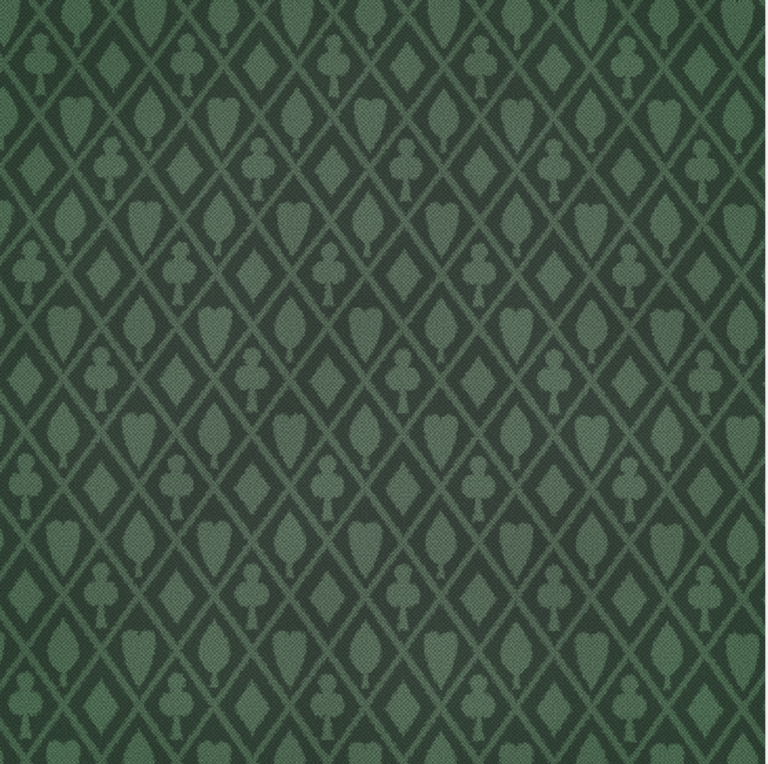
Reproduce this pattern procedurally as a WebGL 1 fragment shader.

```glsl
precision highp float;

uniform vec2 u_resolution;

#define SPAN 767.0                  // design units across the canvas
#define CELL vec2(74.5, 106.7)      // width and height of one lozenge
#define ANCHOR vec2(553.3, 65.6)    // a lozenge centre, measured from top left
#define LINE_HALF 3.3
#define RAGGED 2.6
#define WEAVE 0.052
#define MOTTLE 0.07
#define SELVAGE 2.6                 // width of the pale right edge
#define LIGHT vec3(0.322, 0.405, 0.333)
#define DARK vec3(0.200, 0.252, 0.214)

const float PI = 3.14159265;

vec2 gradientAt(vec2 p) {
  vec2 h = fract(p * vec2(0.1031, 0.1130));
  h += dot(h, h.yx + 33.33);
  float angle = 2.0 * PI * fract((h.x + h.y) * h.x * 7.31);
  return vec2(cos(angle), sin(angle));
}

float gradientNoise(vec2 p) {
  vec2 i = floor(p), f = p - i;
  vec2 w = f * f * f * (f * (f * 6.0 - 15.0) + 10.0);
  vec2 e = vec2(1.0, 0.0);
  float low = mix(dot(gradientAt(i), f), dot(gradientAt(i + e), f - e), w.x);
  float high = mix(dot(gradientAt(i + e.yx), f - e.yx),
                   dot(gradientAt(i + e.xx), f - e.xx), w.x);
  return mix(low, high, w.y);
}

// Flared stalk between two heights
float stem(vec2 q, float top, float bottom, float flare) {
  float t = clamp((top - q.y) / (top - bottom), 0.0, 1.0);
  return max(q.x - 2.2 - flare * t * t, max(q.y - top, bottom - q.y));
}

float diamond(vec2 q) {
  return (q.x / 17.5 + abs(q.y + 1.5) / 26.0 - 1.0) * 14.5;
}

float heart(vec2 q) {
  q.y += 5.0;
  float t = clamp((q.y + 31.0) / 47.0, 0.0, 1.0);
  float width = 16.2 * (1.0 - pow(1.0 - t, 2.0));
  float body = max(q.x - width, max(q.y - 16.0, -31.0 - q.y));
  return min(body, length(q - vec2(7.8, 15.5)) - 8.6);
}

float spade(vec2 q) {
  float t = clamp((30.0 - q.y) / 53.0, 0.0, 1.0);
  float width = 15.2 * pow(max(sin(PI * pow(t, 1.3)), 0.0), 0.75);
  float leaf = max(q.x - width, max(q.y - 30.0, -23.0 - q.y));
  return min(leaf, stem(q, -20.0, -35.0, 1.2));
}

float club(vec2 q) {
  float top = length(q - vec2(0.0, 23.0)) - 8.3;
  float side = length((q - vec2(6.4, 1.5)) * vec2(1.08, 0.96)) - 10.8;
  float neck = max(q.x - 5.5, abs(q.y - 9.0) - 9.0);
  return min(min(top, side), min(neck, stem(q, 0.0, -32.0, 3.4)));
}

// Cloth stretch: columns spread and rows open slightly down the canvas
vec2 latticeCoord(vec2 p) {
  float pitch = mix(73.3, 75.4, smoothstep(70.0, 370.0, p.y));
  float bow = (p.y - 385.0) / 320.0;
  float y = p.y - 4.0 * (p.x / SPAN - 0.5);
  return vec2((p.x - ANCHOR.x) / pitch + 7.0,
              (y - ANCHOR.y) / CELL.y + 0.056 * (1.0 - bow * bow));
}

void main() {
  float unit = SPAN / u_resolution.x;
  vec2 p = vec2(gl_FragCoord.x, u_resolution.y - gl_FragCoord.y) * unit;
  float soft = max(1.7, 0.85 * unit);

  // Diagonal axes: centres at integers, lines at halves
  vec2 c = latticeCoord(p);
  vec2 axes = vec2(c.x + c.y, c.x - c.y);
  vec2 id = floor(axes + 0.5);
  vec2 f = axes - id;
  vec2 q = vec2(abs(f.x + f.y), f.y - f.x) * 0.5 * CELL;

  // Suits alternate along each row, and row by row
  float oddColumn = mod(id.x, 2.0);
  float oddRow = mod(id.x - id.y, 2.0);
  float motif;
  if (oddRow < 0.5) motif = oddColumn < 0.5 ? club(q) : diamond(q);
  else motif = oddColumn < 0.5 ? spade(q) : heart(q);

  // Ragged thread edges; rising lines are the thinner ones
  float fray = RAGGED * gradientNoise(p * 0.31);
  float toAxis = CELL.x * CELL.y / length(CELL);
  vec2 gap = (0.5 - abs(f)) * toAxis + vec2(0.4, -0.3);
  float lines = min(gap.x, gap.y) - LINE_HALF + fray;
  float motifCover = 1.0 - smoothstep(-soft, soft, motif - 0.4 + fray);
  float lineCover = 1.0 - smoothstep(-soft, soft, lines);
  float cover = max(motifCover, 0.88 * lineCover);

  // Diagonal twill grain, stronger on the raised threads
  float weave = sin(p.x * 1.5) * sin(p.y * 1.5);
  float grain = weave + 1.5 * gradientNoise(p * 0.43 + 17.0);
  vec3 color = mix(DARK, LIGHT, cover);
  color += WEAVE * grain * mix(0.55, 1.0, cover);

  // Greyer middle, greener margins, faint mottling
  vec2 away = (p - 0.5 * SPAN) / SPAN;
  float margin = smoothstep(0.03, 0.40, dot(away, away));
  color *= mix(vec3(1.05, 1.02, 1.04), vec3(0.86, 0.96, 0.89), margin);
  color *= 1.0 + MOTTLE * gradientNoise(p * 0.008 + 5.0);

  // Pale selvage along the right edge
  float edge = SPAN - SELVAGE;
  color = mix(color, vec3(0.95), smoothstep(edge - 0.5 * unit, edge + 0.5 * unit, p.x));

  gl_FragColor = vec4(color, 1.0);
}
```
